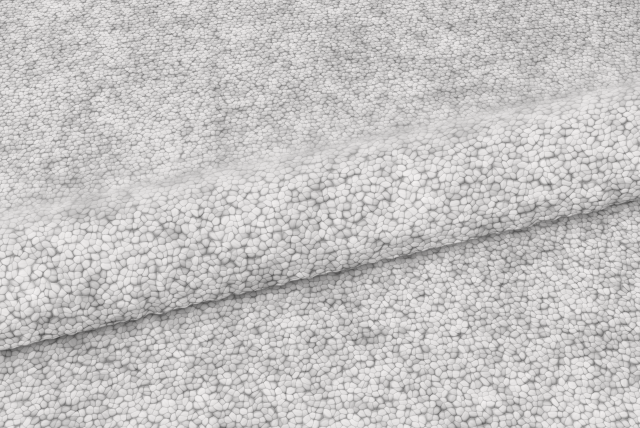
A Shadertoy shader for this texture:

```glsl
const float ROLL_SLOPE_TOP = 0.208;
const float ROLL_SLOPE_BOTTOM = 0.237;
const float ROLL_TOP = 0.502;       // height of the ridge at the left side
const float ROLL_BOTTOM = 0.180;    // height of the lower edge at the left side
const float ROLL_LOOPS = 61.0;      // loops per canvas height on the roll
const float HORIZON = 2.6;
const vec2 CLOTH_LOOPS = vec2(168.0, 440.0);
const float CREVICE_DEPTH = 0.20;
const float CREASE_DEPTH = 0.09;
const float LOOP_VARIATION = 0.09;
const float RELIEF = 0.11;
const float STRAND_DEPTH = 0.012;
const float CLOTH_TONE = 0.781;
const float HIGHLIGHT_KNEE = 0.87;
const vec3 TINT = vec3(1.006, 0.997, 0.995);
const int SAMPLES = 3;

vec2 hash2(vec2 p) {
    vec3 q = fract(vec3(p.xyx) * vec3(0.1031, 0.1030, 0.0973));
    q += dot(q, q.yzx + 33.33);
    return fract((q.xx + q.yz) * q.zy);
}

float gradientDot(vec2 cell, vec2 corner, vec2 f) {
    return dot(hash2(cell + corner) * 2.0 - 1.0, f - corner);
}

float gradientNoise(vec2 p) {
    vec2 i = floor(p), f = fract(p);
    vec2 w = f * f * f * (f * (f * 6.0 - 15.0) + 10.0);
    float low = mix(gradientDot(i, vec2(0, 0), f), gradientDot(i, vec2(1, 0), f), w.x);
    float high = mix(gradientDot(i, vec2(0, 1), f), gradientDot(i, vec2(1, 1), f), w.x);
    return mix(low, high, w.y);
}

// Overlapping round tufts of yarn, roughly zero on average
float yarnLoops(vec2 uv) {
    uv += 0.5 * vec2(gradientNoise(uv * 0.5), gradientNoise(uv * 0.5 + 71.0));
    uv.x += 0.5 * mod(floor(uv.y), 2.0);
    vec2 cell = floor(uv), f = fract(uv);
    float height = -9.0, second = -9.0;
    vec2 offset = vec2(0.0), axis = vec2(1.0, 0.0), tuft = vec2(0.0);
    for (int j = -1; j <= 1; j++)
    for (int i = -2; i <= 2; i++) {
        // Alternate rows are shifted by half a loop
        vec2 n = vec2(i, j);
        float shift = j == 0 ? 0.0 : (mod(cell.y, 2.0) < 0.5 ? 0.5 : -0.5);
        vec2 seed = hash2(cell + n);
        vec2 rnd = hash2(cell + n + 19.7);
        vec2 d = f - n - 0.5 - 0.65 * (seed - 0.5) + vec2(shift, 0.0);
        float angle = 2.4 * (rnd.y - 0.5);
        vec2 dir = vec2(cos(angle), sin(angle));
        vec2 oval = vec2(dot(d, dir) * 0.88, dot(d, vec2(-dir.y, dir.x)) * 1.12);
        float h = 1.0 - 2.5 * dot(oval, oval) + 0.35 * (rnd.x - 0.5);
        if (h > height) {
            second = height;
            height = h;
            offset = d;
            axis = dir;
            tuft = rnd;
        } else {
            second = max(second, h);
        }
    }
    float body = smoothstep(-0.25, 0.78, height);
    float crease = 1.0 - smoothstep(0.0, 0.45, height - second);
    float wear = 1.0 + 1.1 * gradientNoise(uv * 0.6 + 13.0);
    float strand = sin(dot(offset, vec2(-axis.y, axis.x)) * 17.0 + 6.0 * tuft.x);
    float light = dot(offset, vec2(-0.35, 0.95));
    return wear * (CREVICE_DEPTH * (body - 0.84) + CREASE_DEPTH * (0.28 - crease))
         + LOOP_VARIATION * (tuft.x - 0.5) + RELIEF * light + STRAND_DEPTH * strand * body;
}

// Broad uneven patches in the weave
float mottling(vec2 uv) {
    return 0.085 * gradientNoise(uv * 0.07 + 5.0) + 0.10 * gradientNoise(uv * 0.17)
         + 0.09 * gradientNoise(uv * 0.37 + 37.0);
}

float flatCloth(vec2 p, float ridge, float edge) {
    float depth = 1.0 / (HORIZON - p.y);
    vec2 uv = vec2((p.x - 0.75) * depth, depth) * CLOTH_LOOPS;
    uv = mat2(0.985, -0.174, 0.174, 0.985) * uv + 200.0;
    bool behind = p.y > 0.5 * (ridge + edge);
    float above = max(p.y - ridge, 0.0);
    float contrast = behind ? 0.95 - 0.4 * exp(-above / 0.06) : 1.05;
    float tone = CLOTH_TONE + contrast * yarnLoops(uv) + mottling(uv);

    // Upper cloth dims to the right, lower cloth lies in the cast shadow
    if (behind) {
        tone -= 0.04 * smoothstep(0.4, 1.5, p.x);
        tone += 0.025 * exp(-above / 0.10);
    } else {
        float below = max(edge - p.y, 0.0);
        float strength = mix(1.0, 0.8, smoothstep(0.3, 1.5, p.x));
        tone += 0.015;
        tone *= 1.0 - strength * (0.46 * exp(-below / 0.013) + 0.12 * exp(-below / 0.07));
    }
    return tone;
}

float rolledCloth(vec2 p, float t) {
    float around = asin(mix(-0.82, 0.96, clamp(t, 0.0, 1.0)));
    vec2 uv = vec2(p.x + 0.22 * p.y, around * 0.175) * ROLL_LOOPS + 500.0;
    float contrast = mix(0.4, 1.05, 1.0 - smoothstep(0.7, 1.0, t));
    float tone = CLOTH_TONE + contrast * yarnLoops(uv) + mottling(uv);
    tone += 0.03 * smoothstep(0.1, 0.5, t);
    tone -= 0.11 * (1.0 - smoothstep(0.0, 0.26, t));
    return tone;
}

float fabric(vec2 p) {
    float ridge = ROLL_TOP + ROLL_SLOPE_TOP * p.x + 0.004 * gradientNoise(vec2(p.x * 40.0, 3.3));
    float edge = ROLL_BOTTOM + ROLL_SLOPE_BOTTOM * p.x + 0.008 * gradientNoise(vec2(p.x * 42.0, 8.4));
    float t = (p.y - edge) / (ridge - edge);
    float roll = smoothstep(-0.002, 0.002, p.y - edge) * (1.0 - smoothstep(-0.016, 0.008, p.y - ridge));
    float tone = mix(flatCloth(p, ridge, edge), rolledCloth(p, t), roll);
    return tone - 0.5 * max(tone - HIGHLIGHT_KNEE, 0.0);
}

void mainImage(out vec4 fragColor, in vec2 fragCoord) {
    float tone = 0.0;
    for (int j = 0; j < SAMPLES; j++)
    for (int i = 0; i < SAMPLES; i++) {
        vec2 jitter = (vec2(i, j) + 0.5) / float(SAMPLES) - 0.5;
        tone += fabric((fragCoord + jitter) / iResolution.y);
    }
    tone /= float(SAMPLES * SAMPLES);
    fragColor = vec4(clamp(tone * TINT, 0.0, 1.0), 1.0);
}
```
